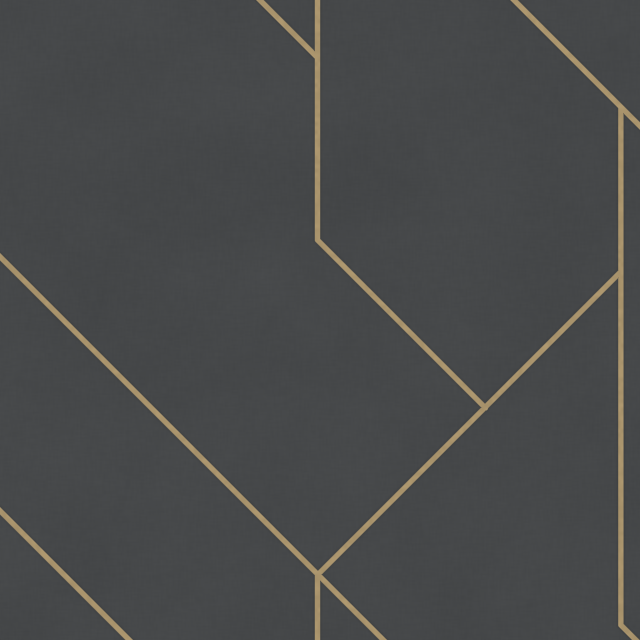
Give the GLSL for this pattern, as a WebGL 2 fragment shader.

```glsl
#version 300 es
precision highp float;
// Thin gold lines, upright and at 45 degrees, split a charcoal plaster ground
// into large angular panels. Lines are segment distances; the ground is layered
// value noise with a faint woven grain.

uniform vec2 u_resolution;
out vec4 fragColor;

const vec3 CHARCOAL = vec3(0.272, 0.280, 0.286);
const vec3 GOLD = vec3(0.665, 0.580, 0.425);
const float HALF_WIDTH = 0.0042;
const float EDGE_SOFTNESS = 0.0012;
const float SHADOW_WIDTH = 0.005;
const float SHADOW_DEPTH = 0.07;
const float MOTTLE = 0.024;
const float GRAIN = 0.014;
const float GOLD_WEAR = 0.07;

// Layout: two uprights, one rising diagonal and parallel falling diagonals.
const float LEFT_X = 0.4961;
const float RIGHT_X = 0.9701;
const float LEFT_BEND_Y = 0.6250;
const float LEFT_FORK_Y = 0.1016;
const float RIGHT_TOP_Y = 0.8320;
const float RIGHT_BEND_Y = 0.0234;
const float BRANCH_END_X = 0.7585;
const float OUTSIDE = 0.1;
const int DIAGONALS = 5;
// Height at which each falling diagonal meets the left border.
const float INTERCEPT[DIAGONALS] = float[](0.202, 0.599, 0.9935, 1.406, 1.803);

float hash(vec2 p) {
    vec3 q = fract(vec3(p.xyx) * 0.1031);
    q += dot(q, q.yzx + 33.33);
    return fract((q.x + q.y) * q.z);
}

float valueNoise(vec2 p) {
    vec2 cell = floor(p);
    vec2 f = fract(p);
    f = f * f * (3.0 - 2.0 * f);
    float low = mix(hash(cell), hash(cell + vec2(1, 0)), f.x);
    float high = mix(hash(cell + vec2(0, 1)), hash(cell + vec2(1, 1)), f.x);
    return mix(low, high, f.y);
}

float cloud(vec2 p) {
    float sum = 0.0;
    float weight = 0.5;
    for (int octave = 0; octave < 5; octave++) {
        sum += weight * valueNoise(p);
        p = p * 2.03 + 17.0;
        weight *= 0.55;
    }
    return sum;
}

float segment(vec2 p, vec2 a, vec2 b) {
    vec2 along = b - a;
    float t = clamp(dot(p - a, along) / dot(along, along), 0.0, 1.0);
    return length(p - a - along * t);
}

float upright(vec2 p, float x, float y0, float y1) {
    return segment(p, vec2(x, y0), vec2(x, y1));
}

float falling(vec2 p, float intercept, float x0, float x1) {
    return segment(p, vec2(x0, intercept - x0), vec2(x1, intercept - x1));
}

float lineDistance(vec2 p) {
    // Uprights
    float d = upright(p, LEFT_X, LEFT_BEND_Y, 1.0 + OUTSIDE);
    d = min(d, upright(p, LEFT_X, -OUTSIDE, LEFT_FORK_Y));
    d = min(d, upright(p, RIGHT_X, RIGHT_BEND_Y, RIGHT_TOP_Y));

    // Falling diagonals: the third starts, the fourth stops, at an upright
    for (int i = 0; i < DIAGONALS; i++) {
        float startX = i == 2 ? RIGHT_X : -OUTSIDE;
        float endX = i == 3 ? LEFT_X : 1.0 + OUTSIDE;
        d = min(d, falling(p, INTERCEPT[i], startX, endX));
    }

    // Rising diagonal, and the short branch that meets it
    float run = RIGHT_X - LEFT_X;
    vec2 fork = vec2(LEFT_X, LEFT_FORK_Y);
    d = min(d, segment(p, fork, fork + run));
    return min(d, falling(p, LEFT_X + LEFT_BEND_Y, LEFT_X, BRANCH_END_X));
}

void main() {
    float side = min(u_resolution.x, u_resolution.y);
    vec2 p = gl_FragCoord.xy / side;
    float d = lineDistance(p);

    // Plaster ground: broad mottling plus fine horizontal and vertical threads
    float mottle = cloud(p * 7.0) - 0.53;
    float threads = valueNoise(p * vec2(90.0, 380.0)) + valueNoise(p * vec2(380.0, 90.0)) - 1.0;
    vec3 color = CHARCOAL + MOTTLE * mottle + GRAIN * 0.5 * threads;
    color *= 1.0 - SHADOW_DEPTH * (1.0 - smoothstep(0.0, SHADOW_WIDTH, d - HALF_WIDTH));

    // Gold lines with slight tonal wear
    float wear = valueNoise(p * 150.0) - 0.5;
    vec3 gold = GOLD * (1.0 + GOLD_WEAR * wear);
    float soft = max(EDGE_SOFTNESS, 0.75 / side);
    float line = 1.0 - smoothstep(-soft, soft, d - HALF_WIDTH);
    fragColor = vec4(mix(color, gold, line), 1.0);
}
```
